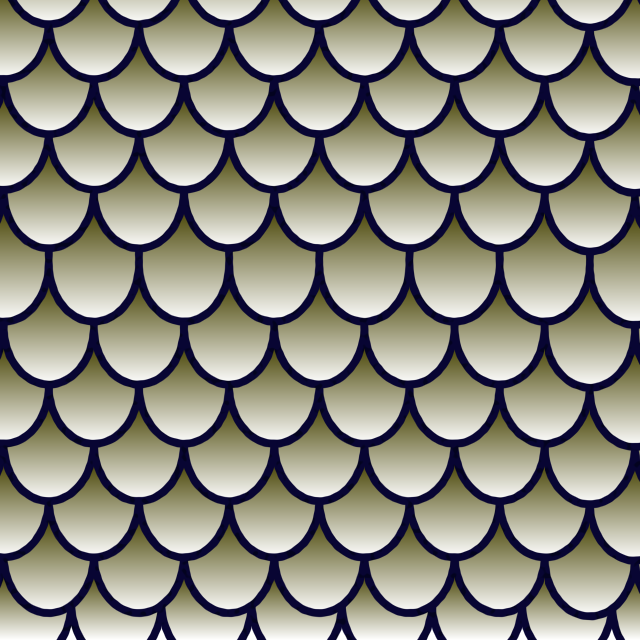
Give the GLSL for this pattern, as a WebGL 1 fragment shader.

```glsl
precision highp float;

uniform vec2 u_resolution;

// Layout, in canvas units; heights are measured down from the top edge
const int ROWS = 12;
const float PERIOD = 0.1409;
const float FIRST_CENTRE = 0.0762;
const float FIRST_BOTTOM = 0.0404;
const float ROW_PITCH = 0.0859;
const float TALLEST_ROW = 6.0;
const float SCALE_DEPTH = 0.0911;
const float LINE_HALF_WIDTH = 0.0061;

// Irregularities
const float LAST_ROW_SHIFT = 0.25;
const float LAST_ROW_LIFT = 0.011;
const float EDGE_COLUMN = 6.0;
const float EDGE_COLUMN_DROP = 0.005;
const float WOBBLE = 0.0009;
const float WOBBLE_FREQUENCY = 85.0;

// Shading
const float SHADE_OVERLAP = 0.0625;
const vec3 OLIVE = vec3(0.27, 0.255, 0.0);
const vec3 WHITE = vec3(1.0);
const vec3 INK = vec3(0.03, 0.02, 0.2);
const vec3 DEEP_INK = vec3(0.01, 0.01, 0.12);

vec2 hashGradient(vec2 cell) {
  float h = fract(sin(dot(cell, vec2(127.1, 311.7))) * 43758.5);
  return vec2(cos(6.2832 * h), sin(6.2832 * h));
}

float gradientNoise(vec2 p) {
  vec2 i = floor(p);
  vec2 f = p - i;
  vec2 w = f * f * f * (f * (f * 6.0 - 15.0) + 10.0);
  vec2 e = vec2(1.0, 0.0);
  float low = mix(dot(hashGradient(i), f),
                  dot(hashGradient(i + e), f - e), w.x);
  float high = mix(dot(hashGradient(i + e.yx), f - e.yx),
                   dot(hashGradient(i + 1.0), f - 1.0), w.x);
  return mix(low, high, w.y);
}

// Lower tip of a row; spacing widens around the tallest row
float rowBottom(float row) {
  float k = row - TALLEST_ROW;
  float above = -0.0026 + 0.0065 * exp(2.0 * min(k + 1.0, 0.0));
  float below = 0.0599 - 0.0273 * exp(-0.6 * max(k, 0.0));
  float lift = LAST_ROW_LIFT * step(float(ROWS), row);
  return FIRST_BOTTOM + ROW_PITCH * (row - 1.0)
    + mix(above, below, step(0.0, k)) - lift;
}

// Approximate distance inside a half ellipse with straight walls above it
float scaleDistance(vec2 p) {
  vec2 radii = vec2(0.5 * PERIOD, SCALE_DEPTH);
  vec2 q = vec2(max(abs(p.x), 0.0001), max(p.y, 0.0));
  float f = length(q / radii);
  return (1.0 - f) * f / length(q / (radii * radii));
}

void main() {
  vec2 p = gl_FragCoord.xy / u_resolution;
  p.y = 1.0 - p.y;
  float soft = max(0.75 / min(u_resolution.x, u_resolution.y), 0.0009);

  float grain = gradientNoise(p * WOBBLE_FREQUENCY);
  vec3 ink = mix(INK, DEEP_INK, smoothstep(0.1, 0.4, grain));
  vec3 color = WHITE;

  // Paint from the lowest row up so each row overlaps the one below
  for (int n = 0; n < ROWS; n++) {
    float row = float(ROWS - n);
    float shift = 0.5 * mod(row + 1.0, 2.0)
      + LAST_ROW_SHIFT * step(float(ROWS), row);
    float across = (p.x - FIRST_CENTRE) / PERIOD - shift + 0.5;
    float column = floor(across);
    float drop = EDGE_COLUMN_DROP * step(EDGE_COLUMN, column);
    float bottom = rowBottom(row) + drop;

    vec2 local = vec2((across - column - 0.5) * PERIOD,
                      p.y - bottom + SCALE_DEPTH);
    float d = scaleDistance(local);

    // Olive at the hidden top, white at the tip
    float top = rowBottom(row - 1.0) + drop - SHADE_OVERLAP;
    float shade = clamp((p.y - top) / (min(bottom, 1.0) - top), 0.0, 1.0);
    color = mix(color, mix(OLIVE, WHITE, shade), smoothstep(-soft, soft, d));

    float edge = abs(d) - LINE_HALF_WIDTH + WOBBLE * grain;
    color = mix(ink, color, smoothstep(-soft, soft, edge));
  }

  gl_FragColor = vec4(color, 1.0);
}
```
